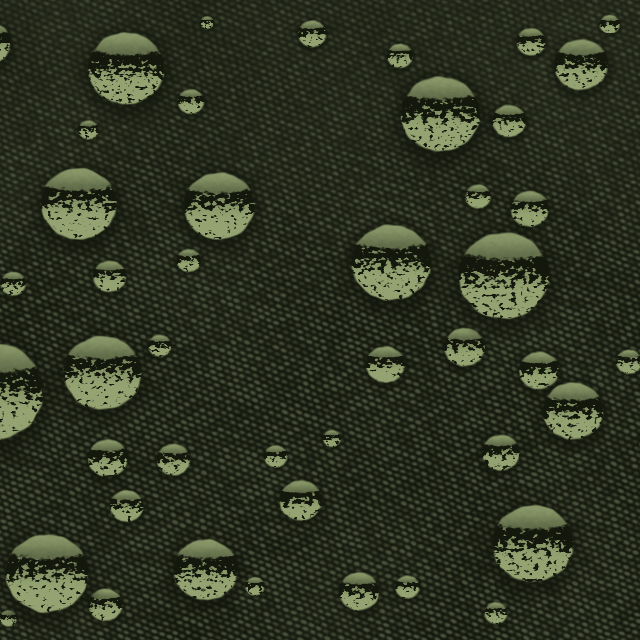
This texture is drawn by a Shadertoy shader. Its source:

```glsl
const vec3 SHADOW_GREEN = vec3(0.075, 0.092, 0.048);
const vec3 THREAD_GREEN = vec3(0.285, 0.312, 0.228);
const vec3 LIGHT_GREEN = vec3(0.57, 0.63, 0.435);

const float LARGE_COUNT = 4.0;
const float LARGE_SHARE = 0.87;
const vec2 LARGE_RADII = vec2(0.042, 0.088);
const float SMALL_COUNT = 8.0;
const float SMALL_SHARE = 0.6;
const vec2 SMALL_RADII = vec2(0.011, 0.032);

vec2 hash2(vec2 p) {
    vec3 a = fract(vec3(p.xyx) * vec3(0.1031, 0.1030, 0.0973));
    a += dot(a, a.yzx + 33.33);
    return fract((a.xx + a.yz) * a.zy);
}

float cornerSlope(vec2 corner, vec2 offset) {
    float angle = 6.2832 * hash2(corner).x;
    return dot(vec2(cos(angle), sin(angle)), offset);
}

float gradientNoise(vec2 p) {
    vec2 i = floor(p), f = fract(p);
    vec2 u = f * f * f * (f * (f * 6.0 - 15.0) + 10.0);
    vec2 e = vec2(1.0, 0.0);
    float low = mix(cornerSlope(i, f), cornerSlope(i + e, f - e), u.x);
    float high = mix(cornerSlope(i + e.yx, f - e.yx), cornerSlope(i + 1.0, f - 1.0), u.x);
    return mix(low, high, u.y);
}

// Slanted rows of short, unevenly lit stitches
vec3 fabric(vec2 p) {
    const float slant = 0.38;
    vec2 along = vec2(cos(slant), -sin(slant));
    vec2 st = vec2(dot(p, along), dot(p, -along.yx * vec2(1.0, -1.0)));
    st += 0.0025 * vec2(gradientNoise(p * 22.0), gradientNoise(p * 22.0 + 40.0));
    st *= vec2(78.0, 112.0);
    st.x += 0.5 * mod(floor(st.y), 2.0);
    vec2 f = fract(st) - 0.5;
    float stitch = exp(-dot(f * f, vec2(7.0, 10.0)));
    float glint = 0.55 + 0.9 * hash2(floor(st) + 200.0).x;
    float contrast = mix(1.0, 0.5, smoothstep(0.35, 1.0, p.y));
    float light = mix(0.34, stitch * glint, contrast);
    light += 0.13 * gradientNoise(p * 150.0) + 0.1 * gradientNoise(p * 5.0);
    return mix(SHADOW_GREEN, THREAD_GREEN, clamp(light, 0.0, 1.0));
}

// Centre in xy and radius in z; an empty cell has no radius
vec3 dropInCell(vec2 cell, float count, vec2 radii, float share) {
    vec2 place = hash2(cell + count * 7.0);
    vec2 kind = hash2(cell + count * 13.0 + 50.0);
    vec2 centre = cell + 0.5 + 0.5 * (place - 0.5);
    centre.x += 0.5 * (mod(cell.y, 2.0) - 0.5);
    centre /= count;
    float radius = mix(radii.x, radii.y, kind.x) * mix(1.12, 0.82, centre.y);
    return vec3(centre, radius * step(kind.y, share));
}

// Distance from a point to the closest large drop
float largeClearance(vec2 p) {
    float clearance = 1.0;
    vec2 home = floor(p * LARGE_COUNT);
    for (int k = 0; k < 9; k++) {
        vec2 cell = home + vec2(k % 3, k / 3) - 1.0;
        vec3 drop = dropInCell(cell, LARGE_COUNT, LARGE_RADII, LARGE_SHARE);
        if (drop.z > 0.0) clearance = min(clearance, distance(p, drop.xy) - drop.z);
    }
    return clearance;
}

// Bright dome, dark broken band and speckled lower half
float dropLight(vec2 q, float radius, vec2 seed) {
    float detail = mix(2.4, 7.5, smoothstep(0.01, 0.085, radius));
    vec2 grain = q * vec2(1.0, 1.45) * detail + seed;
    float speckle = gradientNoise(grain) + 0.55 * gradientNoise(grain * 2.1 + 17.0);
    float above = q.y - 0.36 - 0.14 * q.x * q.x + 0.09 * speckle;
    float dome = smoothstep(-0.04, 0.05, above);
    float domeTone = mix(0.58, 0.93, smoothstep(0.3, 0.95, q.y)) + 0.05 * speckle;
    float depth = 1.0 - smoothstep(-0.4, 0.34, q.y);
    float side = smoothstep(0.65, 1.0, abs(q.x)) * smoothstep(-0.5, 0.1, q.y);
    float cover = mix(-0.33, 0.34, depth) - 0.3 * side + 0.14 * (hash2(seed).y - 0.5);
    float glitter = smoothstep(-0.13, 0.16, speckle + cover);
    return mix(glitter * (0.82 + 0.2 * depth), domeTone, dome);
}

vec3 drawDrop(vec3 base, vec2 p, vec3 drop) {
    vec2 q = (p - drop.xy) / drop.z;
    vec2 seed = floor(drop.xy * 300.0) + 100.0;
    float d = length(q * vec2(0.97, 1.03)) - 1.0 + 0.05 * gradientNoise(q * 3.0 + seed);
    // Contact shadow, strongest below and beside the drop
    float reach = length(q + vec2(0.0, 0.13)) - 1.0;
    float shade = 0.62 * (1.0 - smoothstep(-0.1, 0.5, reach));
    vec3 ground = mix(base, SHADOW_GREEN * 0.85, shade);
    vec3 water = mix(SHADOW_GREEN, LIGHT_GREEN, dropLight(q, drop.z, seed));
    float softness = 0.0022 / drop.z;
    return mix(water, ground, smoothstep(-softness, softness, d));
}

vec3 scatterDrops(vec3 base, vec2 p, float count, vec2 radii, float share, bool avoidLarge) {
    vec2 home = floor(p * count);
    for (int k = 0; k < 9; k++) {
        vec2 cell = home + vec2(k % 3, k / 3) - 1.0;
        vec3 drop = dropInCell(cell, count, radii, share);
        if (drop.z <= 0.0 || distance(p, drop.xy) > 1.8 * drop.z) continue;
        if (avoidLarge && largeClearance(drop.xy) < drop.z * 1.1) continue;
        base = drawDrop(base, p, drop);
    }
    return base;
}

void mainImage(out vec4 fragColor, in vec2 fragCoord) {
    vec2 p = fragCoord / iResolution.y;
    vec3 color = fabric(p);
    color = scatterDrops(color, p, SMALL_COUNT, SMALL_RADII, SMALL_SHARE, true);
    color = scatterDrops(color, p, LARGE_COUNT, LARGE_RADII, LARGE_SHARE, false);
    fragColor = vec4(color, 1.0);
}
```
